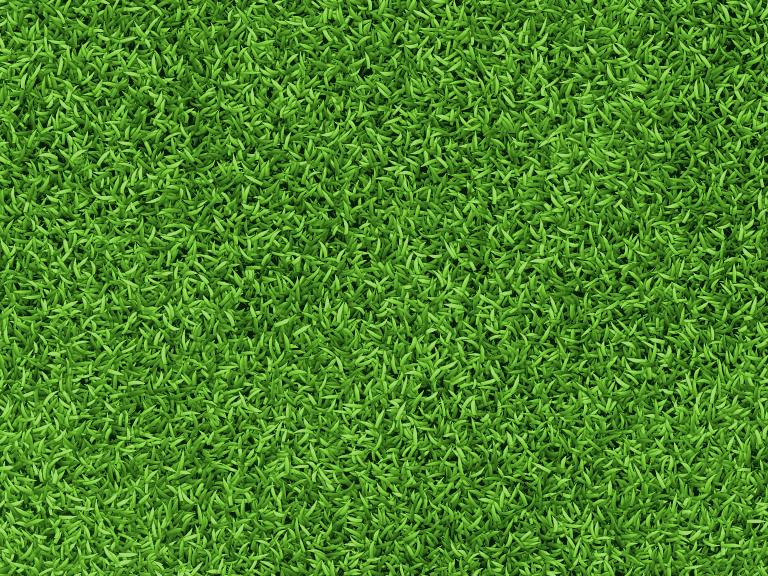
Reproduce this texture procedurally as a Shadertoy shader.

```glsl
// Dense lawn seen from above: short, curved, tapering grass blades.
// Jittered grids of blades are stacked from dark roots to sunlit tips;
// a single tone value is composited and then mapped to a green ramp.

const int LAYERS = 7;
const float CELL = 0.020; // blade spacing, in canvas heights

vec3 hash3(vec3 p) {
    p = fract(p * vec3(0.1031, 0.1030, 0.0973));
    p += dot(p, p.yxz + 33.33);
    return fract((p.xxy + p.yxx) * p.zyx);
}

float valueNoise(vec2 p) {
    vec2 i = floor(p), f = fract(p);
    f = f * f * (3.0 - 2.0 * f);
    float low = mix(hash3(vec3(i, 91.0)).x, hash3(vec3(i + vec2(1, 0), 91.0)).x, f.x);
    float high = mix(hash3(vec3(i + vec2(0, 1), 91.0)).x, hash3(vec3(i + 1.0, 91.0)).x, f.x);
    return mix(low, high, f.y);
}

// Tone from 0 (deep gap) to 1 (bright tip)
vec3 grassRamp(float t) {
    vec3 c = mix(vec3(0.03, 0.11, 0.02), vec3(0.11, 0.27, 0.05), smoothstep(0.03, 0.13, t));
    c = mix(c, vec3(0.22, 0.44, 0.10), smoothstep(0.13, 0.30, t));
    c = mix(c, vec3(0.35, 0.62, 0.15), smoothstep(0.30, 0.53, t));
    c = mix(c, vec3(0.52, 0.82, 0.24), smoothstep(0.53, 0.79, t));
    return mix(c, vec3(0.65, 0.85, 0.45), smoothstep(0.79, 0.95, t));
}

// Paints one blade, with its soft shadow, over the tone below it
float paintBlade(float tone, vec2 offset, float angle, vec3 rnd, float depth, float pixel) {
    float halfLength = mix(0.50, 0.92, rnd.x);
    vec2 along = vec2(cos(angle), sin(angle));
    vec2 q = vec2(dot(offset, along), dot(offset, vec2(-along.y, along.x)));
    float s = q.x / halfLength;
    q.y += (rnd.y - 0.5) * 0.45 * (s * s - 0.4);

    float halfWidth = mix(0.11, 0.18, rnd.z) * min(1.0, 1.1 * (1.0 - s) + 0.15);
    float d = max(abs(q.y) - halfWidth, abs(q.x) - halfLength);
    float shadow = 1.0 - smoothstep(0.0, 0.16, d);
    float cover = clamp(0.5 - d / pixel, 0.0, 1.0);

    // Deep blades are dark; tips and the side facing the sun are bright
    float lit = q.y / halfWidth * sign(along.x + 0.01);
    float bladeTone = 0.25 + 0.46 * depth + 0.62 * (fract(rnd.y * 17.3 + rnd.z) - 0.5)
                    + 0.22 * s + 0.13 * clamp(lit, -1.0, 1.0);
    tone *= 1.0 - 0.32 * shadow;
    return mix(tone, clamp(bladeTone, 0.03, 1.0), cover);
}

void mainImage(out vec4 fragColor, in vec2 fragCoord) {
    vec2 p = fragCoord / iResolution.y;
    float pixel = 1.0 / (iResolution.y * CELL);
    float tone = 0.03;

    // Stack the blade layers from the ground up
    for (int layer = 0; layer < LAYERS; layer++) {
        float level = float(layer);
        vec2 shift = level * vec2(7.37, 3.61);
        vec2 g = p / CELL + shift + 40.0;
        vec2 home = floor(g);
        for (int y = -1; y <= 1; y++)
        for (int x = -1; x <= 1; x++) {
            vec2 cell = home + vec2(x, y);
            vec3 place = hash3(vec3(cell, level * 5.0 + 3.0));
            vec3 shape = hash3(vec3(cell + 57.0, level * 9.0 + 11.0));
            vec2 root = cell + place.xy;

            // Neighbouring blades lean loosely the same way
            float lean = valueNoise((root - shift) * CELL * 5.0);
            float angle = 0.7 + 1.8 * lean + 2.9 * (place.z - 0.5);
            tone = paintBlade(tone, g - root, angle, shape, level / float(LAYERS - 1), pixel);
        }
    }

    // Broad, faint patches of lighter and darker turf
    tone += 0.10 * (valueNoise(p * 4.0 + 8.0) - 0.5) + 0.03 * (0.6 - p.x);
    fragColor = vec4(grassRamp(clamp(tone, 0.0, 1.0)), 1.0);
}
```
